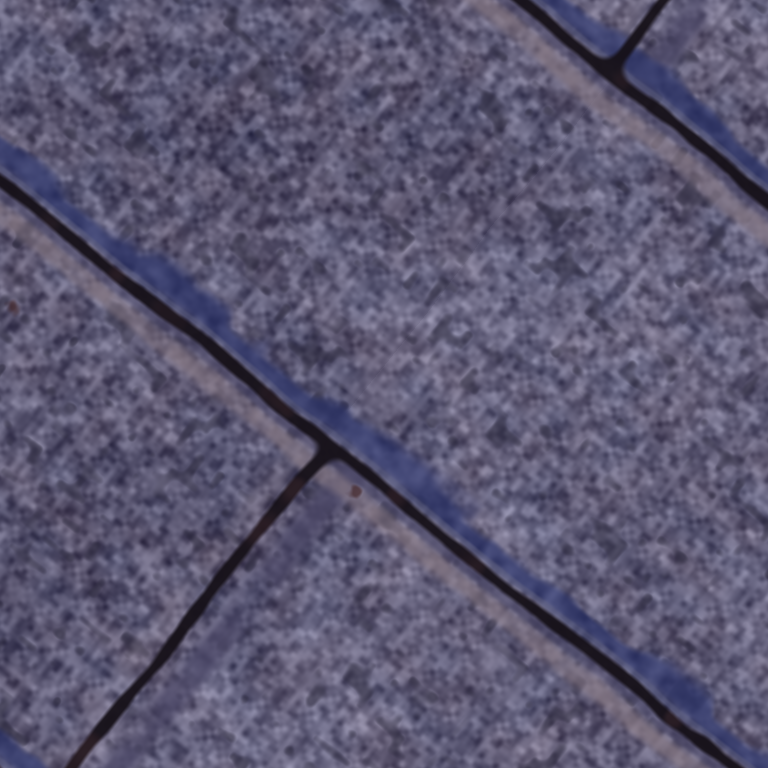
Reproduce this texture procedurally as a three.js fragment shader.

```glsl
// Diagonal running-bond stone pavers with dark joints, blue and pale bevels, and pitted grain.
varying vec2 vUv;

const vec2 JUNCTION = vec2(0.430, 0.421);   // a corner where two joints meet
const vec2 ALONG = vec2(0.781, -0.625);     // direction of the long joints
const vec2 ACROSS = vec2(0.625, 0.781);     // direction of the short joints
const float ROW_HEIGHT = 0.605;
const float PAVER_LENGTH = 1.5;
const float STAGGER = 0.7385;

const vec3 STONE = vec3(0.385, 0.370, 0.475);
const vec3 JOINT = vec3(0.085, 0.065, 0.095);
const vec3 BLUE = vec3(0.210, 0.235, 0.430);
const vec3 PALE = vec3(0.530, 0.475, 0.520);
const vec3 VIOLET = vec3(0.290, 0.275, 0.400);
const vec3 RUST = vec3(0.270, 0.165, 0.180);

float hash(vec2 p) {
  return fract(sin(dot(p, vec2(127.1, 311.7))) * 43758.5453);
}

float noise(vec2 p) {
  vec2 i = floor(p);
  vec2 f = fract(p);
  f = f * f * (3.0 - 2.0 * f);
  float low = mix(hash(i), hash(i + vec2(1.0, 0.0)), f.x);
  float high = mix(hash(i + vec2(0.0, 1.0)), hash(i + vec2(1.0, 1.0)), f.x);
  return mix(low, high, f.y);
}

float fbm(vec2 p) {
  float sum = 0.0;
  float weight = 0.5;
  for (int i = 0; i < 3; i++) {
    sum += weight * noise(p);
    p = p * 2.03 + 17.3;
    weight *= 0.5;
  }
  return sum / 0.875;
}

// Soft stripe centred at c with half width w
float band(float x, float c, float w) {
  return 1.0 - smoothstep(0.35 * w, 1.5 * w, abs(x - c));
}

float smoothMin(float a, float b, float k) {
  float h = max(k - abs(a - b), 0.0) / k;
  return min(a, b) - 0.25 * h * h * k;
}

// Rare round stains, one candidate per cell
float specks(vec2 p, float amount) {
  vec2 cell = floor(p);
  vec2 centre = 0.3 + 0.4 * vec2(hash(cell + 3.1), hash(cell + 8.7));
  float d = length(fract(p) - centre) + 0.15 * (noise(p * 6.0) - 0.5);
  return step(1.0 - amount, hash(cell)) * (1.0 - smoothstep(0.08, 0.26, d));
}

// Stone surface: broad mottling, fine grain, dark pits and pale chips
vec3 stone(vec2 p, float tone) {
  float grain = 0.55 * noise(p * 72.0) + 0.45 * noise(p * 135.0 + 31.0);
  float mottle = fbm(p * 5.0 + 4.0);
  float pits = smoothstep(0.70, 0.95, noise(p * 58.0 + 71.0));
  float chips = smoothstep(0.72, 0.95, noise(p * vec2(34.0, 40.0) + 53.0));
  vec3 color = STONE + 0.40 * (grain - 0.5) + 0.13 * (mottle - 0.5) + tone;
  color += vec3(0.025, 0.0, -0.02) * (noise(p * 24.0 + 9.0) - 0.5);
  color = mix(color, vec3(0.17, 0.16, 0.235), 0.55 * pits);
  return mix(color, vec3(0.46, 0.445, 0.55), 0.40 * chips);
}

void main() {
  // Paver coordinates, slightly bent so the joints look worn
  vec2 offset = vUv - JUNCTION;
  vec2 p = vec2(dot(offset, ALONG), dot(offset, ACROSS));
  vec2 q = p + 0.007 * (vec2(noise(p * 14.0), noise(p * 14.0 + 40.0)) - 0.5);
  float row = floor(q.y / ROW_HEIGHT);
  float above = q.y - row * ROW_HEIGHT;
  float below = ROW_HEIGHT - above;
  float shifted = q.x - STAGGER * (row + 1.0) + 0.5 * PAVER_LENGTH;
  float side = mod(shifted, PAVER_LENGTH) - 0.5 * PAVER_LENGTH;
  vec2 paver = vec2(floor(shifted / PAVER_LENGTH), row);

  vec3 color = stone(p + 7.0, 0.03 * (hash(paver + 2.0) - 0.5));
  float wear = fbm(p * 11.0 + 20.0);
  float fray = noise(p * 60.0 + 5.0);

  // Bevels beside the short joints
  color = mix(color, PALE, 0.30 * band(side, -0.026, 0.016) * wear);
  color = mix(color, VIOLET, 0.80 * band(side, 0.045, 0.019) * smoothstep(0.2, 0.6, wear));

  // Pale lower bevel and blue upper bevel of the long joints
  float pale = band(below, 0.034 + 0.008 * (wear - 0.5), 0.013);
  color = mix(color, PALE, pale * (0.45 + 0.35 * fray));
  color = mix(color, VIOLET, 0.55 * band(below, 0.012, 0.007));
  float blueWidth = 0.011 + 0.012 * smoothstep(0.35, 0.7, wear);
  float blue = band(above, 0.012 + blueWidth, blueWidth);
  color = mix(color, BLUE + 0.14 * (fray - 0.5), 0.85 * blue);
  color = mix(color, vec3(0.36, 0.37, 0.50), 0.45 * band(above, 0.013, 0.004));

  // Rust stains and the dark joints, filled in at the corners
  color = mix(color, RUST, 0.75 * specks(p * 22.0, 0.012));
  float edge = smoothMin(min(above, below), abs(side), 0.026);
  float width = 0.0070 + 0.0035 * (noise(p * 32.0) - 0.5);
  float joint = 1.0 - smoothstep(width - 0.003, width + 0.004, edge);
  vec3 fill = mix(JOINT, RUST, 0.35 * smoothstep(0.65, 0.95, noise(p * 28.0 + 13.0)));
  color = mix(color, fill, 0.95 * joint);

  gl_FragColor = vec4(clamp(color, 0.0, 1.0), 1.0);
}
```
